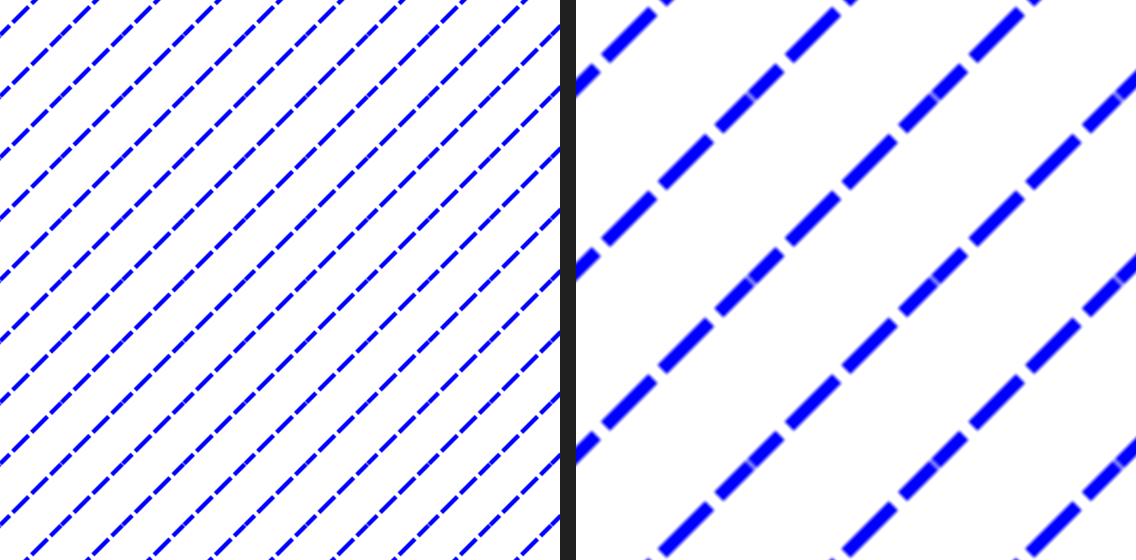
Left, the full canvas; right, a detail of the centre.
Give the GLSL for this pattern, as a WebGL 1 fragment shader.

```glsl
precision mediump float;
// Blue dashed diagonals rising to the right on white, on a square tile.
// Each line is a repeated distance band, cut by three evenly spaced gaps
// and by a faint notch where the dash rhythm restarts at the tile seam.

uniform vec2 u_resolution;

#define REPEATS 9.142857
#define LINE_OFFSET 0.575
#define LINE_HALF_WIDTH 0.0355
#define FIRST_GAP 0.183
#define GAP_STEP 0.3085
#define GAP_HALF_WIDTH 0.035
#define NOTCH_HALF_WIDTH 0.012
#define NOTCH_STRENGTH 0.5
#define SOFTNESS 0.016
#define INK vec3(0.0, 0.0, 1.0)
#define PAPER vec3(1.0)

const float ROOT2 = 1.41421;

// Signed offset from the nearest integer.
float centered(float v) {
  return fract(v + 0.5) - 0.5;
}

// Soft coverage of a band with the given half width.
float band(float dist, float halfWidth, float blur) {
  return 1.0 - smoothstep(halfWidth - blur, halfWidth + blur, abs(dist));
}

// Ink left along a line after cutting the gaps; t runs over one tile.
float dashes(float t, float blur) {
  float ink = 1.0;
  for (int i = 0; i < 3; i++) {
    float gapCenter = FIRST_GAP + float(i) * GAP_STEP;
    ink *= 1.0 - band(centered(t - gapCenter) * ROOT2, GAP_HALF_WIDTH, blur);
  }
  float notch = band(centered(t) * ROOT2, NOTCH_HALF_WIDTH, blur);
  return ink * (1.0 - NOTCH_STRENGTH * notch);
}

void main() {
  // Tile units, measured from the top left corner.
  float side = min(u_resolution.x, u_resolution.y);
  vec2 p = gl_FragCoord.xy / side * REPEATS;
  p.y = REPEATS - p.y;
  float blur = max(SOFTNESS, 0.7 * REPEATS / side);

  // Distance across the diagonal, and position projected onto it.
  float across = centered(p.x + p.y - LINE_OFFSET);
  float along = p.x - 0.5 * across;

  float ink = band(across / ROOT2, LINE_HALF_WIDTH, blur) * dashes(along, blur);
  gl_FragColor = vec4(mix(PAPER, INK, ink), 1.0);
}
```
